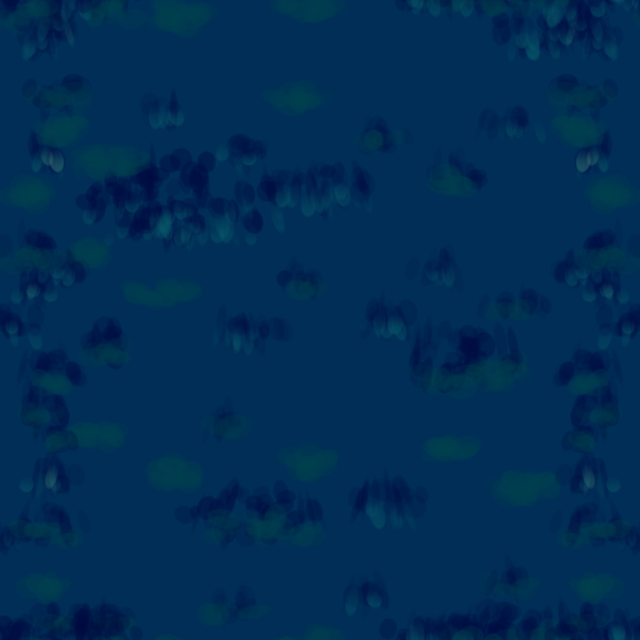
Reproduce this texture procedurally as a Shadertoy shader.

```glsl
#define BASE vec3(0.0, 0.182, 0.337)
#define NAVY vec3(0.0, 0.035, 0.25)
#define MOSS vec3(0.0, 0.25, 0.30)
#define TEAL vec3(0.03, 0.36, 0.42)
#define PALE vec3(0.25, 0.58, 0.50)
#define INNER_CLUSTERS 34
#define EDGE_CLUSTERS 18
#define RIM_CLUSTERS 9
#define MAX_DABS 120
#define DAB_DENSITY 12000.0
#define SOFTNESS 0.0018

float hash(float id, float n) {
    return fract(sin(id * 12.9898 + n * 7.133) * 43758.5453);
}

// Coverage of one tilted elliptical brush dab
float dab(vec2 p, vec2 radius, float tilt) {
    float c = cos(tilt), s = sin(tilt);
    p = vec2(c * p.x + s * p.y, c * p.y - s * p.x);
    float dist = (length(p / radius) - 1.0) * min(radius.x, radius.y);
    float edge = max(SOFTNESS, 1.0 / iResolution.y);
    return 1.0 - smoothstep(-edge, edge, dist);
}

// A horizontal drift of dabs: dark ones first, lighter accents along its foot
void paintCluster(inout vec3 color, vec2 p, float id, vec2 centre, vec2 span,
                  float depth, float mossOnly, float pale) {
    vec2 local = fract(p - centre + 0.5) - 0.5;
    if (any(greaterThan(abs(local), span + 0.05))) return;

    int count = min(MAX_DABS, 7 + int(DAB_DENSITY * span.x * span.y));
    bool bladed = mossOnly < 0.5 && hash(id, 0.31) > 0.5;
    float darkShare = mossOnly > 0.5 ? 0.0 : 0.68;

    for (int k = 0; k < count; k++) {
        float n = float(k) + 1.0;
        float a = hash(id, n + 0.13), b = hash(id, n + 0.29);
        float c = hash(id, n + 0.43), d = hash(id, n + 0.59);
        float e = hash(id, n + 0.71), f = hash(id, n + 0.87);
        bool accent = float(k) >= darkShare * float(count);

        // Taper the drift toward its two ends
        float along = a + b - 1.0;
        float across = (2.0 * c - 1.0) * (1.0 - along * along);
        if (accent && mossOnly < 0.5) across = -0.15 - 0.95 * c;
        vec2 offset = local - span * vec2(along, across);

        vec2 radius = vec2(mix(0.007, 0.018, d), mix(0.010, 0.024, e));
        vec3 paint = NAVY;
        float alpha = mix(0.15, 0.42, f) * depth;
        if (accent && bladed) {
            radius *= vec2(0.65, 1.0);
            paint = mix(TEAL, PALE, pale * step(0.8, f));
            alpha = mix(0.12, 0.42, d) * smoothstep(-1.3, 0.8, -offset.y / radius.y);
        } else if (accent) {
            radius = vec2(mix(0.012, 0.028, d), mix(0.010, 0.019, e));
            paint = MOSS;
            alpha = mix(0.15, 0.36, f);
        } else if (e > 0.8) {
            radius *= vec2(0.55, 1.25);
        }
        color = mix(color, paint, alpha * dab(offset, radius, (b - 0.5) * 0.7));
    }
}

void mainImage(out vec4 fragColor, in vec2 fragCoord) {
    vec2 uv = fragCoord / iResolution.xy;
    vec3 color = BASE;

    // Scattered drifts, from large to small
    for (int i = 0; i < INNER_CLUSTERS; i++) {
        float n = float(i), id = n + 1.0;
        vec2 spot = fract(vec2(0.22, 0.69) + n * vec2(0.5698, 0.7549));
        vec2 centre = vec2(0.12 + 0.76 * spot.x, spot.y);
        float size = 1.0 / (1.0 + 0.45 * n);
        vec2 span = vec2(0.035, 0.011) + vec2(0.135, 0.050) * size;
        span.x *= mix(0.8, 1.25, hash(id, 0.53));
        float mossOnly = step(0.62, hash(id, 0.77)) * step(size, 0.4);
        paintCluster(color, uv, id, centre, span, 0.55 + 0.6 * size, mossOnly, 0.0);
    }

    // Busier drifts mirrored along the left and right sides
    vec2 folded = vec2(min(uv.x, 1.0 - uv.x), uv.y);
    for (int i = 0; i < EDGE_CLUSTERS; i++) {
        float id = float(i) + 50.0;
        vec2 centre = vec2(0.10 * hash(id, 0.11), (float(i) + hash(id, 0.23)) / float(EDGE_CLUSTERS));
        vec2 span = mix(vec2(0.03, 0.014), vec2(0.065, 0.028), hash(id, 0.37));
        paintCluster(color, folded, id, centre, span, 0.75, step(0.72, hash(id, 0.77)), 1.0);
    }

    // Deep shade wrapping over the top and bottom, thickest at the corners
    for (int i = 0; i < RIM_CLUSTERS; i++) {
        float id = float(i) + 80.0;
        float x = 0.64 + 0.56 * (float(i) + hash(id, 0.19)) / float(RIM_CLUSTERS);
        vec2 centre = vec2(x, 0.024 * hash(id, 0.41));
        vec2 span = vec2(0.06, mix(0.016, 0.038, hash(id, 0.67)));
        paintCluster(color, uv, id, centre, span, 0.85, 0.0, 0.0);
    }

    fragColor = vec4(color, 1.0);
}
```
